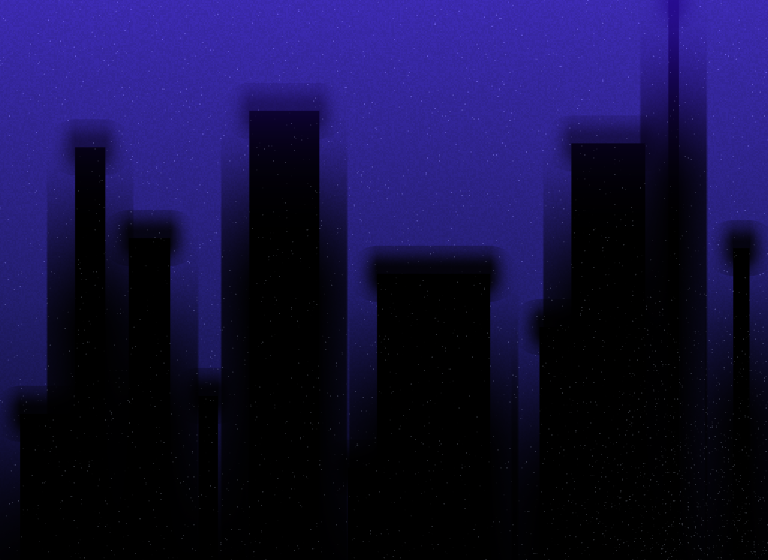
Reproduce this background procedurally as a WebGL 2 fragment shader.

```glsl
#version 300 es
precision highp float;

uniform vec2 u_resolution;
out vec4 outColor;

// Each tower: left, right, top, in units of the canvas height
const vec3 TOWERS[11] = vec3[11](
  vec3(0.036, 0.134, 0.261), vec3(0.134, 0.188, 0.737),
  vec3(0.230, 0.304, 0.575), vec3(0.354, 0.389, 0.293),
  vec3(0.445, 0.570, 0.802), vec3(0.621, 0.675, 0.165),
  vec3(0.673, 0.875, 0.511), vec3(0.963, 1.020, 0.416),
  vec3(1.020, 1.152, 0.744), vec3(1.193, 1.212, 1.000),
  vec3(1.309, 1.338, 0.557));

float hash(vec2 p) {
  vec3 q = fract(p.xyx * 0.1031);
  q += dot(q, q.yzx + 33.33);
  return fract((q.x + q.y) * q.z);
}

vec3 skyColor(float y) {
  vec3 low = mix(vec3(0.005, 0.005, 0.02), vec3(0.125, 0.11, 0.41), smoothstep(-0.12, 0.5, y));
  return mix(low, vec3(0.235, 0.165, 0.69), clamp((y - 0.42) / 0.58, 0.0, 1.0));
}

// Opacity of a tower with its rounded cap and side halos
float towerShade(vec2 p, vec3 tower, float aa) {
  const float reach = 0.05;
  float dx = max(tower.x - p.x, p.x - tower.y);
  float dy = p.y - tower.z;
  float side = clamp(dx / reach, 0.0, 1.0);
  float below = smoothstep(aa, -aa, dy);
  float body = smoothstep(aa, -aa, dx) * below;
  body *= 1.0 - 0.3 * smoothstep(0.85, 1.0, p.y);

  // Caps are fainter on the taller towers
  float r = length(vec2(max(dx, 0.0), dy) / reach);
  float cap = (0.3 + 0.6 * smoothstep(1.0, 0.2, r)) * smoothstep(1.0 + aa / reach, 1.0 - aa / reach, r);
  cap *= pow(1.0 - side, 1.5) * mix(1.0, 0.6, smoothstep(0.5, 0.8, tower.z));

  float halo = smoothstep(reach + 2.0 * aa, reach - 2.0 * aa, dx) * below;
  halo *= smoothstep(-0.02, 0.34, -dy) * mix(0.97, 0.75, side);
  return 1.0 - (1.0 - body) * (1.0 - cap) * (1.0 - halo);
}

void main() {
  vec2 p = gl_FragCoord.xy / u_resolution * vec2(1.371, 1.0);
  float aa = 0.75 / u_resolution.y;

  // Sky with fine grain
  vec2 cell = floor(p * 374.0);
  vec3 color = skyColor(p.y) * (1.0 + 0.1 * (hash(cell) - 0.5));

  // Towers are black below and pick up the sky's violet near the top
  float glow = smoothstep(0.52, 1.02, p.y);
  vec3 towerColor = vec3(0.14, 0.03, 0.55) * glow * glow;
  for (int i = 0; i < 11; i++) {
    color = mix(color, towerColor, towerShade(p, TOWERS[i], aa));
  }

  // Pale specks, thicker towards the lower right
  float corner = smoothstep(0.85, 1.3, p.x) * smoothstep(0.65, 0.1, p.y);
  float density = 0.02 + 0.07 * corner;
  float speck = step(1.0 - density, hash(cell + 71.0));
  float dotShape = smoothstep(0.75, 0.25, length(fract(p * 374.0) - 0.5));
  float strength = 0.2 * pow(hash(cell + 193.0), 2.0);
  color += vec3(0.85, 0.9, 1.0) * speck * dotShape * strength;

  outColor = vec4(color, 1.0);
}
```
